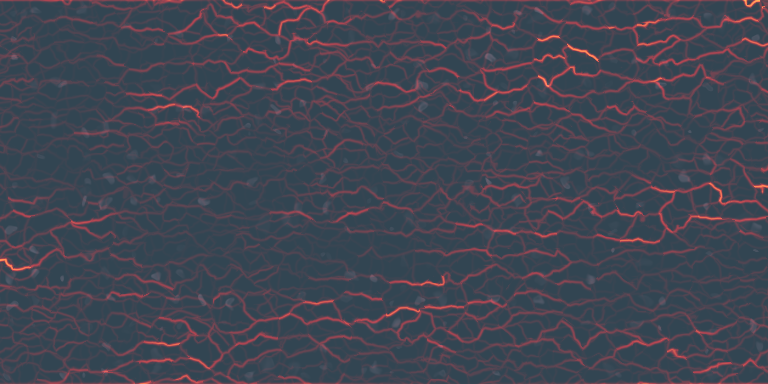
Write a WebGL 1 fragment shader that draws this texture.

```glsl
precision highp float;
// Thin jagged red cracks running mostly sideways over dark slate, with flecks.
// Two kinked Voronoi networks give the cracks: level edges are strong, upright
// ones faint, and stretched noise gathers the bright edges into wavy bands.
uniform vec2 u_resolution;

const vec3 SLATE = vec3(0.195, 0.27, 0.32);
const vec3 FLECK = vec3(0.50, 0.46, 0.53);

float hash(vec2 p) {
  vec3 q = fract(vec3(p.xyx) * 0.1031);
  q += dot(q, q.yzx + 33.33);
  return fract((q.x + q.y) * q.z);
}

vec2 hash2(vec2 p) {
  return vec2(hash(p + 17.0), hash(p + 71.0));
}

// Value noise; smoothness 0 leaves kinks on the lattice, 1 rounds them off.
float noise(vec2 p, float smoothness) {
  vec2 i = floor(p), f = fract(p);
  f = mix(f, f * f * (3.0 - 2.0 * f), smoothness);
  float low = mix(hash(i), hash(i + vec2(1.0, 0.0)), f.x);
  float high = mix(hash(i + vec2(0.0, 1.0)), hash(i + 1.0), f.x);
  return mix(low, high, f.y);
}

vec2 warp(vec2 p, float frequency, float amount, float smoothness) {
  p *= frequency;
  return amount * (vec2(noise(p + 140.0, smoothness), noise(p + 270.0, smoothness)) - 0.5);
}

// Broad bends plus two sizes of sharp zigzag
vec2 kinked(vec2 p) {
  vec2 turned = vec2(0.8 * p.x - 0.6 * p.y, 0.6 * p.x + 0.8 * p.y) + 3.0;
  return p + warp(p, 13.0, 0.040, 1.0) + warp(turned, 34.0, 0.025, 0.0)
           + warp(p + 5.0, 68.0, 0.010, 0.0);
}

vec2 cellPoint(vec2 id) {
  return id + 0.06 + 0.88 * hash2(id);
}

// Brightness of the crack network; width is in canvas heights.
float cracks(vec2 p, vec2 scale, float width, float levelness, float seed) {
  float e = 0.002;
  vec2 q = kinked(p + seed) * scale;
  vec2 dx = (kinked(p + seed + vec2(e, 0.0)) * scale - q) / e;
  vec2 dy = (kinked(p + seed + vec2(0.0, e)) * scale - q) / e;
  vec2 base = floor(q), home = base;
  float nearest = 9.0;
  for (int y = -1; y <= 1; y++) {
    for (int x = -1; x <= 1; x++) {
      vec2 id = base + vec2(float(x), float(y));
      float d = length(cellPoint(id) - q);
      if (d < nearest) { nearest = d; home = id; }
    }
  }
  vec2 a = cellPoint(home) - q;
  float glow = 0.0;
  for (int y = -2; y <= 2; y++) {
    for (int x = -2; x <= 2; x++) {
      vec2 id = home + vec2(float(x), float(y));
      vec2 b = cellPoint(id) - q;
      if (x != 0 || y != 0) {
        vec2 side = normalize(b - a);
        // Dividing by the local stretch keeps every crack equally thin
        float stretch = length(vec2(dot(side, dx), dot(side, dy)));
        float d = dot(0.5 * (a + b), side) / max(stretch, 0.45 * length(side * scale));
        float level = pow(abs(normalize(side * scale).y), levelness);
        float strength = mix(0.15, 1.0, level) * mix(0.25, 1.0, hash(home + id));
        glow = max(glow, strength * exp(-d * d / (width * width)));
      }
    }
  }
  return glow;
}

// Scattered soft flecks, one at most per grid cell.
float flecks(vec2 p, float density, float seed) {
  vec2 q = p * density + seed;
  q += warp(q, 3.0, 0.35, 1.0);
  vec2 id = floor(q);
  vec2 offset = fract(q) - mix(vec2(0.32), vec2(0.68), hash2(id));
  float radius = mix(0.12, 0.29, hash(id + 5.0));
  float present = step(0.62, hash(id + 9.0)) * mix(0.1, 0.55, hash(id + 13.0));
  float body = 1.0 - smoothstep(radius * 0.5, radius, length(offset));
  return present * body * mix(0.2, 1.0, noise(q * 5.0, 1.0));
}

// Red rises first, then the hottest cracks turn orange.
vec3 heat(vec3 color, float s) {
  float hot = max(s - 0.5, 0.0);
  return color + vec3(s, hot * 0.75, hot * 0.06);
}

void main() {
  vec2 p = gl_FragCoord.xy / u_resolution.y;
  vec2 bent = p + warp(p, 2.5, 0.12, 1.0);

  // Wavy sideways bands of activity
  float band = noise(bent * vec2(1.5, 6.5) + 31.0, 1.0);
  float patchy = noise(bent * vec2(4.5, 12.0) + 57.0, 1.0);
  float activity = smoothstep(0.25, 0.95, 0.6 * band + 0.4 * patchy);

  // Main cracks over a fainter, finer web
  float mainCracks = cracks(p, vec2(11.0, 18.0), 0.0039, 2.0, 4.0);
  float fineCracks = cracks(p, vec2(19.0, 25.0), 0.0033, 0.7, 9.0);
  float glow = mainCracks * mix(0.15, 1.05, activity);
  float web = fineCracks * mix(0.05, 0.28, noise(p * 6.0 + 11.0, 1.0));
  glow = max(glow, web) + 0.3 * min(glow, web);

  // Thin glow along the top and bottom borders
  float border = min(p.y, 1.0 - p.y);
  glow += 0.4 * exp(-border * border / 0.000012) * noise(p * vec2(5.0, 1.0) + 3.0, 1.0);

  float pale = max(flecks(p, 16.0, 20.0), 0.35 * flecks(p, 11.0, 63.0));
  gl_FragColor = vec4(heat(mix(SLATE, FLECK, pale), glow), 1.0);
}
```
